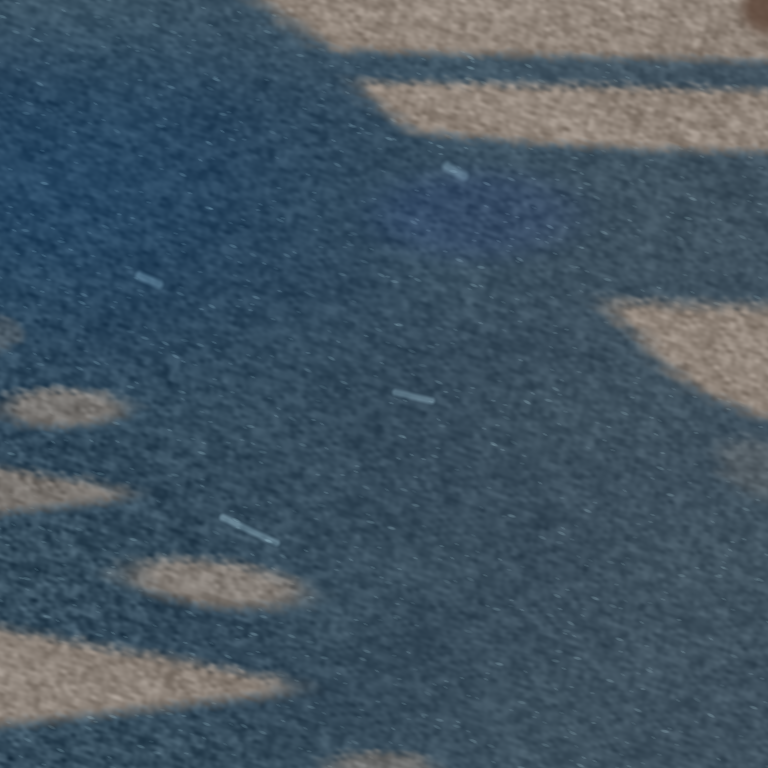
A Shadertoy shader for this texture:

```glsl
// Rough asphalt in blue shade, crossed by soft patches of warm sunlight.

float hash(vec2 p) {
    vec3 q = fract(vec3(p.xyx) * 0.1031);
    q += dot(q, q.yzx + 33.33);
    return fract((q.x + q.y) * q.z);
}

float noise(vec2 p) {
    vec2 i = floor(p), f = fract(p);
    f = f * f * (3.0 - 2.0 * f);
    return mix(mix(hash(i), hash(i + vec2(1, 0)), f.x),
               mix(hash(i + vec2(0, 1)), hash(i + vec2(1, 1)), f.x), f.y);
}

vec2 rotate(vec2 p, float a) {
    return mat2(cos(a), -sin(a), sin(a), cos(a)) * p;
}

// Soft step that is 1 where d is positive
float soft(float d, float blur) {
    return smoothstep(-blur, blur, d);
}

// Sunlit strip between an upper and a lower edge
float strip(float y, float top, float bottom, float blur) {
    return soft(y - top, blur) * soft(bottom - y, blur);
}

float spot(vec2 p, vec2 centre, vec2 radius, float slope) {
    p -= centre;
    p.y -= slope * p.x;
    return 1.0 - smoothstep(0.55, 1.3, length(p / radius));
}

// Sunlight mask, y measured downward from the top edge
float sunlight(vec2 p) {
    float x = p.x, y = p.y;
    // Two long bands split by a thin shadow
    float s = soft(0.066 + 0.024 * (x - 0.43) - y, 0.011) * soft(x - 0.335 - 1.4 * y, 0.035);
    float lower = 0.197 - 0.12 * (1.0 - x) * (1.0 - x);
    s = max(s, strip(y, 0.105 + 0.022 * (x - 0.45), lower, 0.011)
             * soft(x - 0.46 - 1.1 * (y - 0.11), 0.03));
    // Slanted patch at the right
    s = max(s, strip(y, 0.392 + 0.03 * (x - 0.78), 0.508 + 0.36 * (x - 0.898), 0.016)
             * soft(x - 0.8 - 1.0 * (y - 0.41), 0.03));
    // Tapering wedges at the left
    s = max(s, 0.8 * strip(y, 0.608 + 0.17 * x, 0.668 - 0.1 * x, 0.012) * soft(0.17 - x, 0.04));
    s = max(s, 0.95 * strip(y, 0.817 + 0.18 * x, 0.945 - 0.11 * x, 0.014) * soft(0.38 - x, 0.05));
    // Small spots
    s = max(s, 0.75 * spot(p, vec2(0.08, 0.531), vec2(0.09, 0.027), 0.0));
    s = max(s, 0.85 * spot(p, vec2(0.28, 0.76), vec2(0.125, 0.032), 0.11));
    s = max(s, 0.6 * spot(p, vec2(0.495, 0.997), vec2(0.075, 0.02), 0.0));
    s = max(s, 0.3 * spot(p, vec2(0.0, 0.435), vec2(0.03, 0.025), 0.0));
    return max(s, 0.25 * spot(p, vec2(0.99, 0.61), vec2(0.06, 0.04), 0.2));
}

// Sparse bright chips, one candidate per cell
float flecks(vec2 p, float density) {
    vec2 cell = floor(p);
    vec2 q = fract(p) - 0.5 - 0.3 * (vec2(hash(cell + 7.1), hash(cell + 19.7)) - 0.5);
    q = rotate(q, 0.8 * (hash(cell + 3.3) - 0.5));
    float chip = 1.0 - smoothstep(0.3, 1.0, length(q / vec2(0.32, 0.2)));
    return chip * step(1.0 - density, hash(cell)) * (0.4 + 0.6 * hash(cell + 41.0));
}

float streak(vec2 p, vec2 a, vec2 b, float width) {
    vec2 ab = b - a;
    float t = clamp(dot(p - a, ab) / dot(ab, ab), 0.0, 1.0);
    return 1.0 - smoothstep(0.2 * width, width, length(p - a - ab * t));
}

void mainImage(out vec4 fragColor, in vec2 fragCoord) {
    vec2 p = fragCoord / iResolution.xy;
    p.y = 1.0 - p.y;

    // Grain drawn out along a gentle downward slant
    vec2 g = rotate(p, 0.33);
    float fine = noise(g * vec2(105, 200)) - 0.5;
    float medium = noise(g * vec2(48, 100) + 31.0) - 0.5;
    float crumbs = noise(rotate(p, -0.5) * vec2(150, 130) + 9.0) - 0.5;
    float cloud = noise(p * vec2(7, 11) + 4.0) - 0.5;
    float grain = 0.5 * fine + 0.35 * medium + 0.3 * crumbs;

    // Shade: bluer at upper left, greyer toward the right
    vec3 shade = mix(vec3(0.198, 0.287, 0.352), vec3(0.248, 0.318, 0.37), smoothstep(0.1, 0.95, p.x));
    float blue = exp(-dot((p - vec2(0.06, 0.25)) * vec2(2.2, 4.5), (p - vec2(0.06, 0.25)) * vec2(2.2, 4.5)));
    shade += blue * vec3(-0.05, -0.015, 0.03);
    shade += spot(p, vec2(0.62, 0.28), vec2(0.14, 0.06), 0.0) * vec3(-0.01, -0.01, 0.025);
    shade += (1.0 - smoothstep(0.0, 0.16, p.y)) * vec3(0.04, 0.035, 0.025);
    shade += cloud * vec3(0.022, 0.025, 0.02);
    float rough = mix(0.15, 0.27, smoothstep(0.55, -0.1, p.x) * smoothstep(0.2, 0.8, p.y));
    shade += grain * rough * vec3(0.95, 1.0, 1.0);

    // Pale chips and a few longer glints
    float chips = flecks(g * vec2(42, 75), 0.09) + 0.7 * flecks(g * vec2(65, 110) + 13.0, 0.12);
    shade += chips * vec3(0.11, 0.125, 0.12);
    float glint = streak(p, vec2(0.29, 0.674), vec2(0.36, 0.707), 0.007);
    glint += streak(p, vec2(0.182, 0.359), vec2(0.207, 0.37), 0.009);
    glint += streak(p, vec2(0.582, 0.217), vec2(0.604, 0.229), 0.01);
    glint += streak(p, vec2(0.515, 0.511), vec2(0.562, 0.522), 0.007);
    shade += glint * vec3(0.16, 0.18, 0.18);

    // Warm lit ground with edges broken by the grain
    vec3 lit = vec3(0.56, 0.515, 0.475) + cloud * 0.035 + grain * 0.24;
    lit = mix(lit, vec3(0.36, 0.27, 0.22), 0.8 * spot(p, vec2(1.0, 0.01), vec2(0.035, 0.035), 0.0));
    vec2 wobble = vec2(medium, fine) * vec2(0.018, 0.007);
    vec3 color = mix(shade, lit, sunlight(p + wobble));
    fragColor = vec4(clamp(color, 0.0, 1.0), 1.0);
}
```
